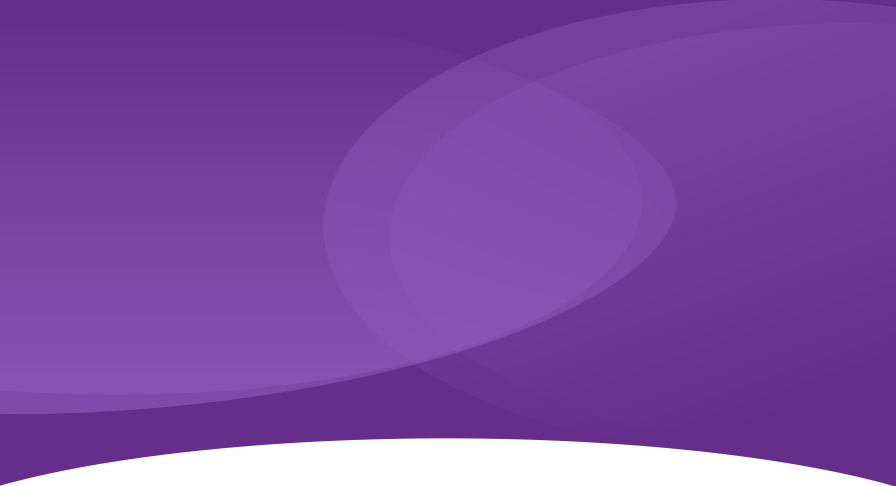
This background is drawn by a WebGL 2 fragment shader. Its source:

```glsl
#version 300 es
precision highp float;
// Purple backdrop: two pairs of large translucent ovals overlap in the middle,
// each fading along a gradient, above a white arc on the lower edge.
// Every oval is a superellipse in 0..1 canvas units, blended over a flat base.

#define BASE vec3(0.396, 0.180, 0.545)
#define GLOW vec3(0.660, 0.435, 0.845)
#define WHITE vec3(1.0)
#define LEFT_OUTER 0.42
#define LEFT_INNER 0.25
#define RIGHT_OUTER 0.25
#define RIGHT_INNER 0.13

uniform vec2 u_resolution;
out vec4 fragColor;

// Antialiased coverage of a superellipse; power 2 is a plain ellipse.
float oval(vec2 uv, vec2 center, vec2 radius, float power) {
    vec2 q = pow(abs(uv - center) / radius, vec2(power));
    float field = q.x + q.y - 1.0;
    float pixel = length(vec2(dFdx(field), dFdy(field)));
    return clamp(0.5 - field / max(pixel, 1e-5), 0.0, 1.0);
}

void main() {
    vec2 uv = gl_FragCoord.xy / u_resolution;

    // Left pair brightens downward, right pair fades toward the lower right.
    float rise = clamp((0.98 - uv.y) / 0.83, 0.0, 1.0);
    float fade = 1.0 - clamp(1.155 * (1.0 - uv.y) + 0.743 * (uv.x - 0.86), 0.0, 1.0);

    vec3 color = BASE;

    // Right ovals
    float outer = oval(uv, vec2(0.866, 0.533), vec2(0.505, 0.469), 2.0);
    float inner = oval(uv, vec2(0.951, 0.512), vec2(0.516, 0.440), 2.0);
    color = mix(color, GLOW, RIGHT_OUTER * fade * outer);
    color = mix(color, GLOW, RIGHT_INNER * fade * inner);

    // Left ovals
    outer = oval(uv, vec2(0.026, 0.581), vec2(0.729, 0.433), 1.84);
    inner = oval(uv, vec2(0.130, 0.586), vec2(0.586, 0.398), 2.04);
    color = mix(color, GLOW, LEFT_OUTER * rise * outer);
    color = mix(color, GLOW, LEFT_INNER * pow(rise, 1.2) * inner);

    // White arc along the bottom
    float arc = oval(uv, vec2(0.498, -0.148), vec2(0.625, 0.246), 2.0);
    color = mix(color, WHITE, arc);

    fragColor = vec4(color, 1.0);
}
```
